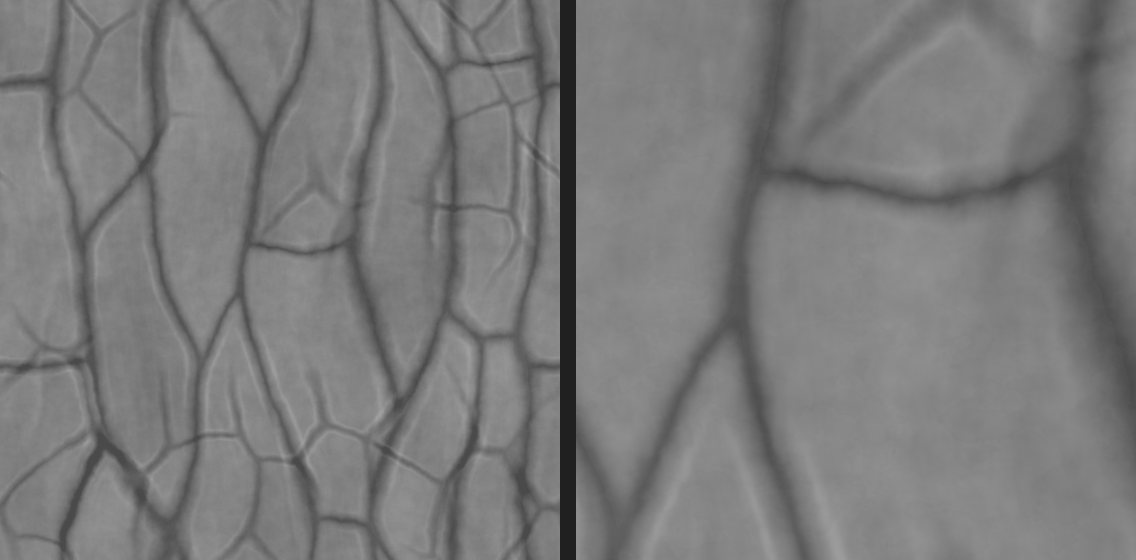
Left: the whole. Right: its middle third, enlarged.
Give the GLSL for this texture, as a Shadertoy shader.

```glsl
// Tiling grey bark: tall plates split by soft dark cracks with pale rims.

const float PLATE_GREY = 0.513;
const vec2 MAIN_GRID = vec2(6.0, 2.0);
const vec2 BRANCH_GRID = vec2(7.0, 5.0);

vec2 hash2(vec2 p) {
    vec3 h = fract(p.xyx * vec3(0.1031, 0.1030, 0.0973));
    h += dot(h, h.yzx + 33.33);
    return fract((h.xx + h.yz) * h.zy);
}

float cornerSlope(vec2 cell, vec2 corner, vec2 local, vec2 period, float seed) {
    float angle = 6.28319 * hash2(mod(cell + corner, period) + seed).x;
    return dot(vec2(cos(angle), sin(angle)), local - corner);
}

// Gradient noise that wraps over the unit square; freq must be whole.
float wrapNoise(vec2 uv, vec2 freq, float seed) {
    vec2 p = uv * freq;
    vec2 cell = floor(p);
    vec2 f = p - cell;
    vec2 s = f * f * f * (f * (f * 6.0 - 15.0) + 10.0);
    float a = cornerSlope(cell, vec2(0, 0), f, freq, seed);
    float b = cornerSlope(cell, vec2(1, 0), f, freq, seed);
    float c = cornerSlope(cell, vec2(0, 1), f, freq, seed);
    float d = cornerSlope(cell, vec2(1, 1), f, freq, seed);
    return mix(mix(a, b, s.x), mix(c, d, s.x), s.y);
}

float wrapFbm(vec2 uv, vec2 freq, float seed) {
    float sum = 0.0, amp = 1.0;
    for (int i = 0; i < 5; i++) {
        sum += amp * wrapNoise(uv, freq, seed + float(i) * 17.0);
        freq *= 2.0;
        amp *= 0.6;
    }
    return sum;
}

vec2 platePoint(vec2 cell, vec2 grid, float seed) {
    return 0.1 + 0.8 * hash2(mod(cell, grid) + seed);
}

// Voronoi plates: x = rounded distance to the border, y = random plate value.
vec2 plates(vec2 uv, vec2 grid, float seed, float rounding) {
    vec2 p = uv * grid;
    vec2 cell = floor(p);
    vec2 nearest = vec2(0), home = cell;
    float best = 1e3;
    for (int j = -1; j <= 1; j++)
    for (int i = -1; i <= 1; i++) {
        vec2 c = cell + vec2(i, j);
        vec2 r = c + platePoint(c, grid, seed) - p;
        if (dot(r, r) < best) {
            best = dot(r, r);
            nearest = r;
            home = c;
        }
    }
    float sum = 0.0;
    for (int j = -2; j <= 2; j++)
    for (int i = -2; i <= 2; i++) {
        if (i == 0 && j == 0) continue;
        vec2 c = home + vec2(i, j);
        vec2 r = c + platePoint(c, grid, seed) - p;
        vec2 normal = normalize(r - nearest);
        float stretch = length(normal * grid);
        float upright = abs(normal.x * grid.x) / stretch;
        float d = dot(0.5 * (r + nearest), normal) / stretch;
        sum += exp(-d * mix(1.6, 1.0, upright) / rounding);
    }
    float border = max(-rounding * log(max(sum, 1e-30)), 0.0);
    return vec2(border, hash2(mod(home, grid) + seed + 50.0).x);
}

float band(float x, float center, float width) {
    float t = (x - center) / width;
    return exp(-t * t);
}

// Paired light and dark line along the zero level of a noise.
float foldLine(float n, float width) {
    return n / width * band(n, 0.0, width);
}

void mainImage(out vec4 fragColor, in vec2 fragCoord) {
    vec2 uv = fragCoord / iResolution.xy;

    // Bend the plates so that cracks sweep and wander
    vec2 bend = vec2(wrapNoise(uv, vec2(3, 3), 3.0), wrapNoise(uv, vec2(4, 2), 9.0));
    vec2 wobble = vec2(wrapFbm(uv, vec2(11, 9), 21.0), wrapFbm(uv, vec2(10, 8), 35.0));
    vec2 q = uv + 0.07 * bend + 0.008 * wobble;

    vec2 plate = plates(q, MAIN_GRID, 7.0, 0.006);
    vec2 branch = plates(q + 0.02 * bend.yx, BRANCH_GRID, 91.0, 0.004);
    float branching = smoothstep(-0.2, 0.25, wrapNoise(uv, vec2(4, 3), 63.0));

    // Plate surface: mottling, upright grain and folds
    float grey = PLATE_GREY + 0.03 * (plate.y - 0.5);
    grey += 0.025 * (branch.y - 0.5) * branching;
    grey += 0.05 * wrapFbm(uv, vec2(5, 4), 120.0);
    grey += 0.028 * wrapFbm(q, vec2(26, 5), 140.0);
    grey += 0.022 * wrapFbm(uv, vec2(36, 44), 160.0);
    float foldMask = smoothstep(-0.1, 0.3, wrapNoise(uv, vec2(5, 3), 180.0));
    grey += 0.05 * foldMask * foldLine(wrapNoise(q, vec2(9, 2), 200.0), 0.07);
    grey += 0.012 * foldLine(wrapFbm(uv, vec2(18, 22), 220.0), 0.08);

    // Pale rims beside the cracks
    float rimMask = smoothstep(-0.25, 0.3, wrapNoise(uv, vec2(8, 5), 240.0));
    grey += 0.055 * rimMask * band(plate.x, 0.025, 0.005);
    grey += 0.05 * rimMask * branching * band(branch.x, 0.014, 0.004);

    // Dark cracks, wide along the main plates and thin on the branches
    float swell = 1.0 + 0.6 * wrapNoise(uv, vec2(6, 5), 260.0);
    grey -= 0.125 * band(plate.x, 0.0, 0.015 * swell);
    grey -= 0.05 * band(plate.x, 0.0, 0.006 * swell);
    grey -= 0.1 * branching * band(branch.x, 0.0, 0.008 * swell);

    fragColor = vec4(vec3(clamp(grey, 0.29, 0.62)), 1.0);
}
```
